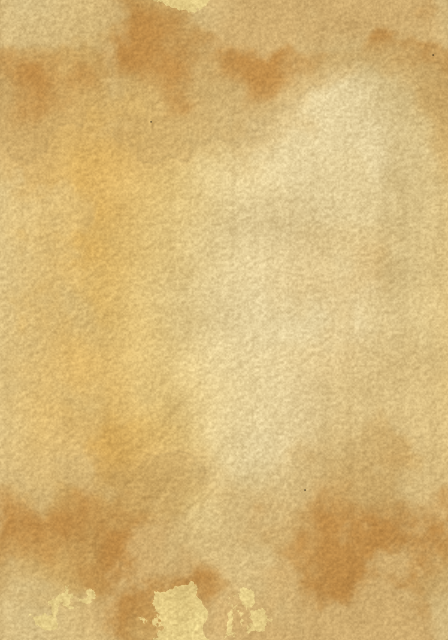
Reproduce this texture procedurally as a Shadertoy shader.

```glsl
const float TAU = 6.28318;
const vec3 CREAM = vec3(0.895, 0.815, 0.615);
const vec3 TAN = vec3(0.845, 0.75, 0.53);
const vec3 GOLD = vec3(0.875, 0.755, 0.48);
const vec3 AMBER = vec3(0.85, 0.66, 0.325);
const vec3 OCHRE = vec3(0.82, 0.67, 0.41);
const vec3 BROWN = vec3(0.755, 0.545, 0.275);
const vec3 FLAKE = vec3(0.92, 0.83, 0.55);
const vec2 GLOW_CENTRE = vec2(0.64, 0.57);
const vec2 STROKE_CENTRE = vec2(0.4, 0.3);
const float AMBER_X = 0.19;
const float AMBER_WIDTH = 0.14;
const float WARP = 0.28;
const float GRAIN = 0.09;
const float TOOTH = 0.085;
const float STREAK = 0.04;
const float STROKE = 0.08;
const vec2 SPECK_CELLS = vec2(20.0, 28.0);
const float SPECK_CHANCE = 0.01;

float hash(vec2 p) {
    vec3 h = fract(p.xyx * 0.1031);
    h += dot(h, h.yzx + 33.33);
    return fract((h.x + h.y) * h.z);
}

// Value noise on the unit tile, wrapping after a whole number of cells
float noise(vec2 uv, vec2 cells) {
    vec2 p = uv * cells;
    vec2 i = floor(p), f = fract(p);
    f = f * f * (3.0 - 2.0 * f);
    vec2 a = mod(i, cells), b = mod(i + 1.0, cells);
    return mix(mix(hash(a), hash(vec2(b.x, a.y)), f.x),
               mix(hash(vec2(a.x, b.y)), hash(b), f.x), f.y);
}

float fbm(vec2 uv, vec2 cells) {
    float sum = 0.0, weight = 0.5;
    for (int k = 0; k < 6; k++) {
        sum += weight * noise(uv, cells);
        uv += vec2(0.37, 0.61);
        cells *= 2.0;
        weight *= 0.5;
    }
    return sum;
}

// Shortest offset between two points of the repeating tile
vec2 wrapped(vec2 d) {
    return fract(d + 0.5) - 0.5;
}

float bell(float x) {
    return exp(-x * x);
}

void mainImage(out vec4 fragColor, in vec2 fragCoord) {
    vec2 uv = fragCoord / iResolution.xy;
    vec2 drift = vec2(fbm(uv, vec2(3.0, 4.0)), fbm(uv + 0.43, vec2(4.0, 5.0))) - 0.5;
    vec2 q = uv + WARP * drift;
    float cloud = fbm(uv + 0.19, vec2(4.0, 5.0));
    float mottle = fbm(uv + 0.71, vec2(10.0, 14.0));

    // Pale centre, golden to its left
    vec2 toGlow = wrapped(q - GLOW_CENTRE) * vec2(1.2, 0.95);
    float glow = 1.0 - smoothstep(0.1, 0.54, length(toGlow));
    vec3 col = mix(TAN, CREAM, smoothstep(0.1, 0.75, glow + 1.3 * (mottle - 0.5)));
    float goldSide = bell(wrapped(q - vec2(0.34, 0.0)).x / 0.17);
    col = mix(col, GOLD, 0.85 * goldSide);

    // Amber column, strongest in the middle heights
    float column = bell(wrapped(q - vec2(AMBER_X, 0.0)).x / AMBER_WIDTH);
    column *= 0.82 - 0.18 * cos(TAU * (q.y + 0.08));
    column *= smoothstep(0.18, 0.54, 0.6 * cloud + 0.4 * mottle);
    col = mix(col, AMBER, column);

    // Cloudy margins and brown stains along top and bottom
    float side = 0.5 + 0.5 * cos(TAU * q.x);
    col = mix(col, OCHRE, 0.55 * smoothstep(0.45, 0.62, cloud) * side);
    float margin = 0.5 + 0.5 * cos(TAU * (q.y - 0.04));
    float field = 0.6 * margin + 0.75 * cloud + 0.25 * mottle;
    col = mix(col, OCHRE, 0.65 * smoothstep(0.84, 1.04, field));
    col = mix(col, BROWN, 0.9 * smoothstep(1.03, 1.22, field));

    // Water marks: a slight step with a thin dark rim
    float rim = bell((field - 0.97) / 0.012) * smoothstep(0.45, 0.6, mottle);
    col *= 1.0 - 0.025 * smoothstep(0.965, 0.985, field) - 0.05 * rim;
    float bleach = smoothstep(0.5, 0.62, fbm(uv + 0.87, vec2(5.0, 7.0)));
    col = mix(col, TAN * 1.02, 0.6 * bleach * max(side, margin));

    // Ragged pale flakes near the bottom
    float ragged = fbm(uv + 0.29, vec2(18.0, 25.0)) - 0.5;
    for (int k = 0; k < 3; k++) {
        float n = float(k);
        vec2 centre = vec2(0.16 + 0.3 * n - 0.06 * n * n, 0.035);
        float radius = 0.018 + 0.012 * mod(n, 2.0);
        float d = length(wrapped(uv - centre) * vec2(0.6, 1.0)) + 0.15 * ragged - radius;
        col = mix(col, FLAKE, 0.85 * (1.0 - smoothstep(-0.003, 0.002, d)));
    }

    // Brushed strokes, upright streaks and faint folds
    vec2 slant = vec2(uv.x - uv.y + 0.06 * sin(TAU * uv.y), uv.y);
    vec2 toStroke = wrapped(uv - STROKE_CENTRE) / vec2(0.2, 0.14);
    float strokeZone = bell(toStroke.x) * bell(toStroke.y);
    float tone = STROKE * strokeZone * (noise(slant, vec2(90.0, 5.0)) - 0.5);
    tone += STREAK * (noise(uv, vec2(60.0, 3.0)) - 0.5);
    float fold = bell(wrapped(uv - vec2(0.52, 0.0)).x / 0.003)
               + bell(wrapped(uv - vec2(0.34, 0.0)).x / 0.003);
    tone -= 0.025 * fold * noise(uv, vec2(4.0, 18.0));

    // Paper tooth lit from the upper left, with fine grain
    vec2 lightStep = vec2(-0.0028, 0.0025);
    vec2 toothCells = vec2(110.0, 190.0);
    tone += TOOTH * (noise(uv, toothCells) - noise(uv + lightStep, toothCells));
    tone += GRAIN * (noise(uv, vec2(179.0, 256.0)) - 0.5);
    tone += GRAIN * (noise(uv + 0.13, vec2(300.0, 430.0)) - 0.5);
    tone += 0.13 * (mottle - 0.5);
    col *= 1.0 + tone * vec3(0.85, 1.0, 1.3);

    // Sparse dark specks
    vec2 cell = mod(floor(uv * SPECK_CELLS), SPECK_CELLS);
    vec2 spot = 0.25 + 0.5 * vec2(hash(cell + 3.0), hash(cell + 51.0));
    float speck = 1.0 - smoothstep(0.01, 0.07, length(fract(uv * SPECK_CELLS) - spot));
    col *= 1.0 - 0.45 * speck * step(hash(cell + 17.0), SPECK_CHANCE);

    fragColor = vec4(clamp(col, 0.0, 1.0), 1.0);
}
```
